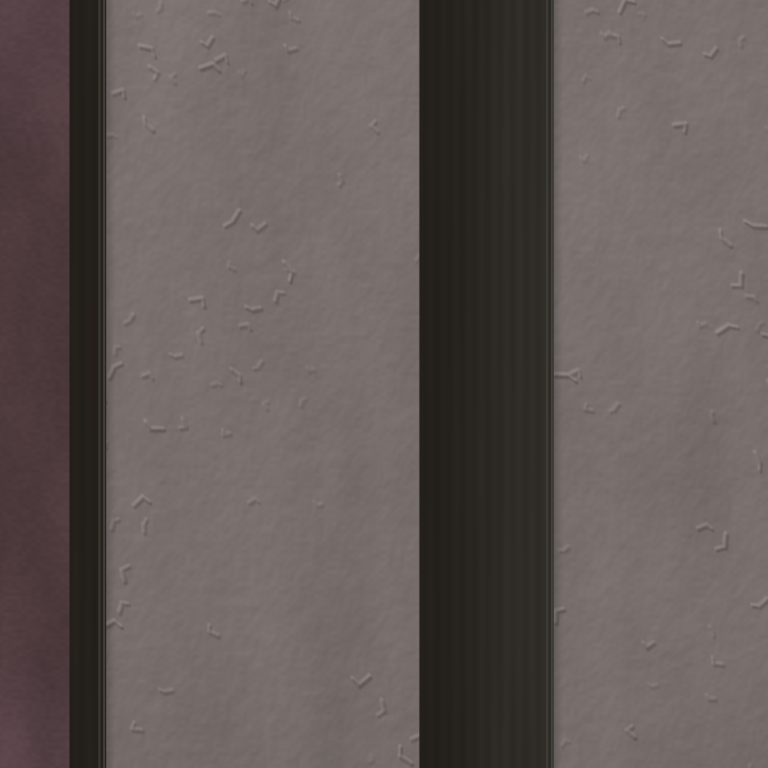
Give the GLSL for this texture, as a Shadertoy shader.

```glsl
#define PLASTER vec3(0.470, 0.436, 0.425)
#define VELVET vec3(0.320, 0.240, 0.252)
#define BAND_DARK vec3(0.140, 0.123, 0.105)
#define BAND_LIGHT vec3(0.182, 0.172, 0.152)
#define GROOVE_LIGHT vec3(0.300, 0.288, 0.265)
#define LEFT_BAND vec2(0.0905, 0.138)
#define RIGHT_BAND vec2(0.546, 0.721)
#define RIB_PERIOD 0.0165
#define FLAKE_CELLS 24.0
#define FLAKE_CHANCE 0.36
#define FLAKE_RELIEF 0.075
#define GRAIN_RELIEF 0.075

vec2 hash22(vec2 p) {
    vec3 q = fract(p.xyx * vec3(0.1031, 0.1030, 0.0973));
    q += dot(q, q.yzx + 33.33);
    return fract((q.xx + q.yz) * q.zy);
}

float noise(vec2 p) {
    vec2 i = floor(p), f = fract(p);
    f = f * f * (3.0 - 2.0 * f);
    float low = mix(hash22(i).x, hash22(i + vec2(1, 0)).x, f.x);
    float high = mix(hash22(i + vec2(0, 1)).x, hash22(i + 1.0).x, f.x);
    return mix(low, high, f.y);
}

float fbm(vec2 p) {
    float sum = 0.0, amp = 0.5;
    for (int i = 0; i < 4; i++) {
        sum += amp * noise(p);
        p = p * 2.03 + 17.3;
        amp *= 0.5;
    }
    return sum;
}

float segment(vec2 p, vec2 b) {
    return length(p - b * clamp(dot(p, b) / dot(b, b), 0.0, 1.0));
}

// Raised bent flakes, gathered in loose clusters
float flakes(vec2 uv) {
    vec2 p = uv * FLAKE_CELLS, cell = floor(p);
    float height = 0.0;
    for (int y = -1; y <= 1; y++)
    for (int x = -1; x <= 1; x++) {
        vec2 id = cell + vec2(x, y);
        vec2 place = hash22(id + 7.0), kind = hash22(id + 61.0), shape = hash22(id + 113.0);
        float cluster = smoothstep(0.3, 0.75, noise(id * 0.27 + 4.0));
        float present = step(kind.x, FLAKE_CHANCE * (0.2 + 1.5 * cluster));
        float angle = 6.2832 * kind.y, bend = angle + 1.3 + 1.4 * shape.y;
        float size = mix(0.16, 0.42, shape.x * shape.x);
        vec2 d = p - id - place;
        float dist = min(segment(d, size * vec2(cos(angle), sin(angle))),
                         0.015 + segment(d, 0.7 * size * vec2(cos(bend), sin(bend))));
        float strength = mix(0.4, 1.0, shape.x);
        height = max(height, present * strength * smoothstep(0.11, 0.01, dist));
    }
    return height;
}

float relief(vec2 uv) {
    float grain = noise(uv * vec2(105.0, 85.0)) + 0.6 * noise(uv * 190.0 + 31.0);
    return FLAKE_RELIEF * flakes(uv) + GRAIN_RELIEF * 0.3 * grain;
}

vec3 plaster(vec2 uv) {
    vec2 toLight = vec2(0.0013, -0.0022);
    float shade = relief(uv - toLight) - relief(uv + toLight);
    float blotches = fbm(uv * vec2(9.0, 5.0)) - 0.47;
    float streaks = noise(vec2(uv.x * 28.0, uv.y * 2.5)) - 0.5;
    float mottle = noise(uv * 60.0) - 0.5;
    float tone = 1.0 + 0.11 * blotches + 0.03 * streaks + 0.025 * mottle;
    return PLASTER * (tone + 0.04 * (uv.y - 0.5)) - shade;
}

vec3 velvet(vec2 uv) {
    float cloud = fbm(uv * vec2(14.0, 6.0) + 40.0) - 0.47;
    float weave = noise(uv * vec2(160.0, 230.0)) - 0.5;
    float sheen = smoothstep(0.75, 1.0, uv.y) + smoothstep(0.2, 0.0, uv.y);
    return VELVET * (0.98 + 0.3 * cloud + 0.08 * weave) + 0.025 * sheen * vec3(0.8, 0.8, 1.0);
}

// Ribbed strip, darker on its left, with a fine double groove on its right
vec3 ribbedBand(vec2 uv, vec2 edges) {
    float along = (uv.x - edges.x) / (edges.y - edges.x);
    float rib = 0.5 + 0.5 * cos(6.2832 * uv.x / RIB_PERIOD);
    float wear = noise(vec2(uv.x * 90.0, uv.y * 5.0)) - 0.5;
    vec3 col = mix(BAND_DARK, BAND_LIGHT, smoothstep(0.1, 0.75, along) * step(0.1, edges.y - edges.x));
    col *= 1.0 + 0.09 * (rib - 0.5) + 0.07 * wear;
    float fromRight = edges.y - uv.x;
    col = mix(col, GROOVE_LIGHT, 0.55 * smoothstep(0.0022, 0.0005, abs(fromRight - 0.0085)));
    return mix(col, GROOVE_LIGHT, 0.75 * smoothstep(0.0020, 0.0004, abs(fromRight - 0.0025)));
}

void mainImage(out vec4 fragColor, in vec2 fragCoord) {
    vec2 uv = fragCoord / iResolution.xy;
    float soft = max(0.0012, 1.0 / iResolution.x);
    vec3 col = mix(velvet(uv), plaster(uv), smoothstep(-soft, soft, uv.x - LEFT_BAND.y));
    for (int i = 0; i < 2; i++) {
        vec2 edges = i == 0 ? LEFT_BAND : RIGHT_BAND;
        // Soft shadow cast on the plaster beside the strip
        col *= 1.0 - 0.14 * smoothstep(0.014, 0.0, abs(uv.x - edges.y));
        float inside = smoothstep(-soft, soft, min(uv.x - edges.x, edges.y - uv.x));
        col = mix(col, ribbedBand(uv, edges), inside);
    }
    fragColor = vec4(clamp(col, 0.0, 1.0), 1.0);
}
```
